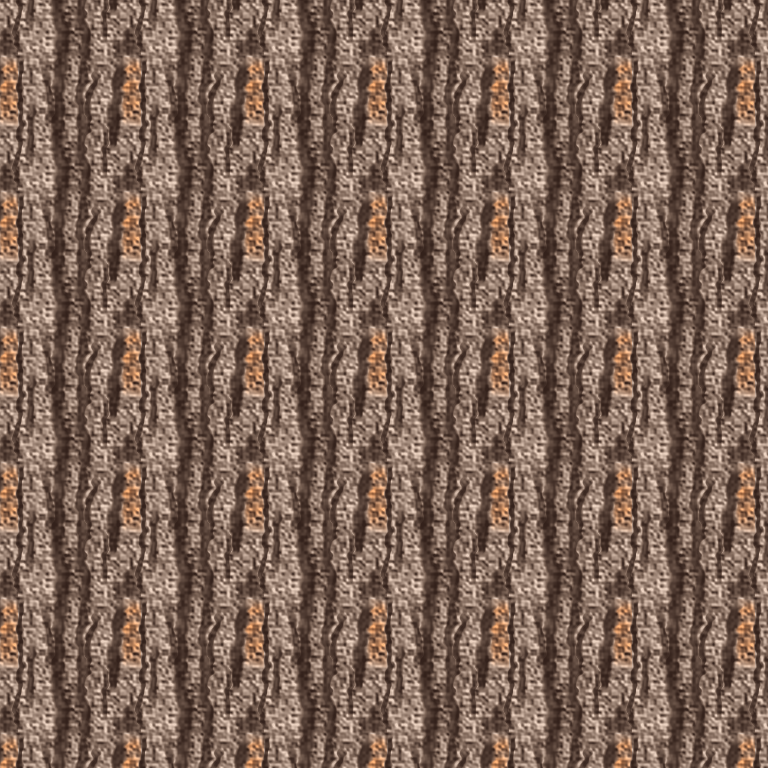
Give the GLSL for this texture, as a Shadertoy shader.

```glsl
const vec2 REPEATS = vec2(6.25, 5.67);
const vec2 TILE_SHIFT = vec2(0.146, 0.421);
const vec3 CREVICE = vec3(0.20, 0.13, 0.105);
const vec3 BARK = vec3(0.50, 0.405, 0.35);
const vec3 CREST = vec3(0.93, 0.83, 0.76);
const vec3 RUST = vec3(1.14, 0.90, 0.66);

float hash(vec2 p) {
    return fract(sin(dot(p, vec2(127.1, 311.7))) * 43758.5453);
}

// Value noise that wraps over a unit tile of the given cell count
float tileNoise(vec2 p, vec2 cells) {
    p *= cells;
    vec2 i = floor(p), f = fract(p);
    f = f * f * (3.0 - 2.0 * f);
    vec2 a = mod(i, cells), b = mod(i + 1.0, cells);
    return mix(mix(hash(a), hash(vec2(b.x, a.y)), f.x),
               mix(hash(vec2(a.x, b.y)), hash(b), f.x), f.y);
}

float span(float x, float start, float end, float soft) {
    return smoothstep(start - soft, start + soft, x)
         * (1.0 - smoothstep(end - soft, end + soft, x));
}

// Vertical crack with wrapped horizontal distance
float crack(float x, float centre, float halfWidth) {
    float d = abs(fract(x - centre + 0.5) - 0.5);
    return 1.0 - smoothstep(0.4 * halfWidth, halfWidth, d);
}

// Depth of the crevices: 0 on the plates, 1 at the bottom
float creviceDepth(vec2 p, float width) {
    float x = p.x, y = p.y;
    float d = crack(x, 0.34, 0.075 * width);
    d = max(d, crack(x, 0.53, 0.052 * width));
    d = max(d, crack(x, 0.0, 0.030) * span(y, 0.02, 0.94, 0.03));
    d = max(d, crack(x, 0.10, 0.045 * width) * span(y, 0.36, 0.76, 0.06) * 0.85);
    d = max(d, crack(x, 0.21 + 0.14 * y, 0.05 * width) * span(y, 0.08, 0.52, 0.06) * 0.8);
    d = max(d, crack(x, 0.65 - 0.16 * y, 0.032) * span(y, 0.12, 0.72, 0.06));
    d = max(d, crack(x, 0.83 - 0.12 * y, 0.055 * width) * span(y, 0.05, 0.66, 0.06));
    return max(d, crack(x, 0.70, 0.026) * span(y, 0.52, 0.86, 0.05) * 0.8);
}

void mainImage(out vec4 fragColor, in vec2 fragCoord) {
    vec2 uv = fragCoord / iResolution.xy;
    // Tile coordinates, with y running downwards
    vec2 p = fract(vec2(uv.x, 1.0 - uv.y) * REPEATS - TILE_SHIFT);

    // Ragged, wandering plate edges
    float wander = tileNoise(p, vec2(4.0, 6.0)) - 0.5;
    float ragged = tileNoise(p, vec2(18.0, 22.0)) - 0.5;
    vec2 bent = p + vec2(0.055 * wander + 0.035 * ragged, 0.04 * ragged);
    float width = 0.8 + 0.5 * tileNoise(p + 0.37, vec2(5.0, 7.0));
    float depth = creviceDepth(bent, width);

    // Smooth shaded hollow below the rusty plate
    float slope = 0.94 - 0.9 * (bent.x - 0.76);
    float hollow = span(bent.x, 0.76, 0.98, 0.025)
                 * smoothstep(slope - 0.03, slope + 0.03, bent.y)
                 * (1.0 - smoothstep(0.97, 1.0, p.y));
    depth = max(depth, hollow * 0.75);

    // Coarse crumbs and lit fine grain
    vec2 grainCells = vec2(38.0, 44.0);
    float grain = tileNoise(p, grainCells);
    float relief = grain - tileNoise(p + vec2(0.014, -0.012), grainCells);
    float crumbs = tileNoise(p + 0.19, vec2(13.0, 15.0)) - 0.5;
    float fibre = tileNoise(p, vec2(32.0, 7.0)) - 0.5;

    float plate = 0.55 + 0.48 * (grain - 0.5) + 0.40 * relief
                + 0.22 * crumbs + 0.12 * fibre;
    plate -= 0.12 * span(bent.x, 0.38, 0.50, 0.03);
    plate += 0.08 * span(bent.x, 0.03, 0.29, 0.03) * (1.0 - span(p.y, 0.14, 0.90, 0.08));
    float shade = 0.15 + 0.22 * (grain - 0.5) + 0.18 * fibre;

    // Light catches the left-hand lip of each crevice
    float lip = creviceDepth(bent + vec2(0.025, 0.0), width) - depth;
    float tone = mix(plate, shade, depth) + 0.10 * clamp(lip, -0.5, 1.0);
    tone = clamp(tone, 0.0, 1.0);

    vec3 color = mix(CREVICE, BARK, smoothstep(0.0, 0.42, tone) * 0.4 + min(tone / 0.42, 1.0) * 0.6);
    color = mix(color, CREST, max(tone - 0.42, 0.0) / 0.58);

    // Rust stain on the narrow plate
    float rust = span(bent.x, 0.84, 0.98, 0.025) * span(bent.y, 0.05, 0.46, 0.08);
    rust *= (1.0 - depth) * (0.55 + 0.9 * crumbs + 0.3 * grain);
    color *= mix(vec3(1.0), RUST, clamp(rust, 0.0, 1.0));

    fragColor = vec4(color, 1.0);
}
```
